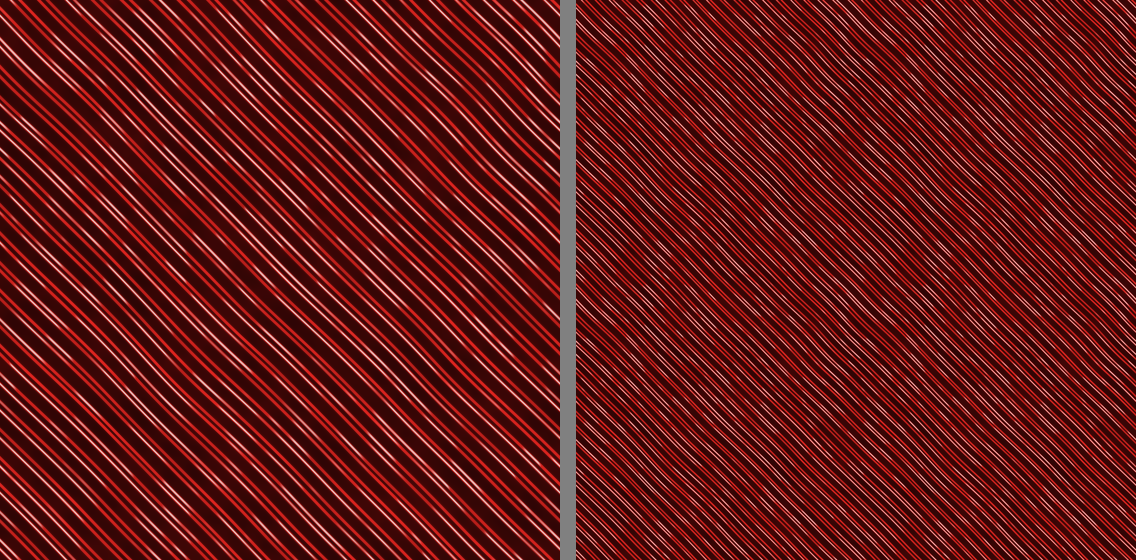
Left, the tile; right, the same tile 2 across and 2 down.
Write a three.js fragment shader that draws this pattern.

```glsl
// Diagonal pairs of glossy red threads with broken highlights on a dark mottled ground.
varying vec2 vUv;

const float PAIRS = 20.0;          // thread pairs across and down
const vec3 GROUND = vec3(0.205, 0.022, 0.020);
const vec3 GLOW = vec3(0.38, 0.045, 0.045);
const vec3 RED = vec3(0.83, 0.135, 0.115);
const vec3 SHINE = vec3(0.91, 0.77, 0.76);

float hash(vec2 p) {
  return fract(sin(dot(p, vec2(127.1, 311.7))) * 43758.5453);
}

// Smooth noise along a line, wrapping after a whole number of cells
float lineNoise(float x, float cells, float seed) {
  float i = floor(x * cells);
  float f = fract(x * cells);
  float a = hash(vec2(mod(i, cells), seed));
  float b = hash(vec2(mod(i + 1.0, cells), seed));
  return mix(a, b, f * f * (3.0 - 2.0 * f));
}

// Smooth noise over the plane, wrapping in both directions
float planeNoise(vec2 uv, float cells, float seed) {
  vec2 i = floor(uv * cells);
  vec2 f = fract(uv * cells);
  f = f * f * (3.0 - 2.0 * f);
  vec2 lo = mod(i, cells) + seed;
  vec2 hi = mod(i + 1.0, cells) + seed;
  float bottom = mix(hash(lo), hash(vec2(hi.x, lo.y)), f.x);
  float top = mix(hash(vec2(lo.x, hi.y)), hash(hi), f.x);
  return mix(bottom, top, f.y);
}

// Soft-edged band around a centre line, d is the distance from it
float band(float d, float inner, float outer) {
  return 1.0 - smoothstep(inner, outer, d);
}

// Adds one thread: halo, red body and a shine that comes and goes along it
vec3 addThread(vec3 color, float d, float along, float seed, float threshold, float shineWidth) {
  float tone = mix(0.86, 1.06, lineNoise(along, 16.0, seed + 31.0));
  float gloss = 0.65 * lineNoise(along, 19.0, seed) + 0.35 * lineNoise(along, 43.0, seed + 7.0);
  float shine = smoothstep(threshold, threshold + 0.22, gloss);
  color = mix(color, GLOW, 0.75 * exp(-90.0 * d * d));
  color = mix(color, RED * tone, band(d, 0.035, 0.105));
  return mix(color, SHINE, shine * band(d, 0.008, shineWidth));
}

void main() {
  // Gentle waviness of the threads
  float sway = 0.22 * (planeNoise(vUv, 6.0, 3.0) - 0.5);
  float across = PAIRS * (vUv.x + vUv.y) + sway;
  float id = mod(floor(across), PAIRS);
  float place = fract(across);

  // Mottled ground
  float mottle = 0.6 * planeNoise(vUv, 12.0, 11.0) + 0.4 * planeNoise(vUv, 40.0, 17.0);
  vec3 color = GROUND * mix(0.78, 1.26, mottle);

  // Two threads per repeat, the first sharper and glossier
  for (int k = 0; k < 2; k++) {
    float n = float(k);
    float seed = id * 2.0 + n + 50.0;
    float jitter = 0.09 * (hash(vec2(seed, 5.0)) - 0.5);
    float d = abs(place - mix(0.35, 0.64, n) - jitter);
    color = addThread(color, d, vUv.x, seed, mix(0.38, 0.54, n), mix(0.060, 0.075, n));
  }

  gl_FragColor = vec4(color, 1.0);
}
```
